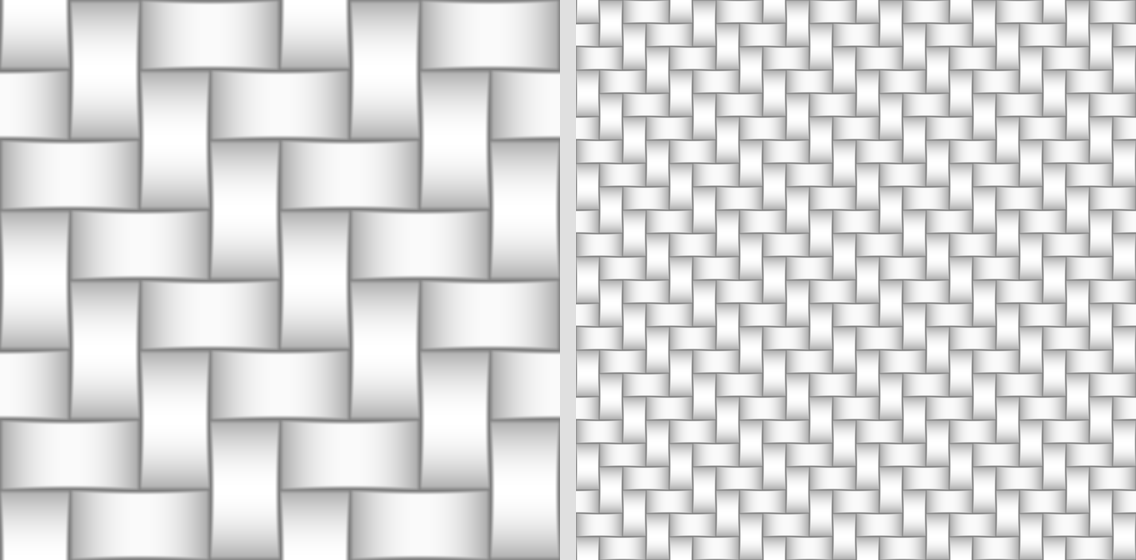
Left, the tile; right, the same tile 3 across and 3 down.
Write a WebGL 2 fragment shader that draws this pattern.

```glsl
#version 300 es
precision highp float;
// Grey twill basket weave: bands pass over two and under two, shifted one cell per row.

uniform vec2 u_resolution;
out vec4 fragColor;

const float CELLS = 8.0;        // cells per side, a multiple of the twill period
const float PERIOD = 4.0;       // two cells over, two cells under
const float WAIST = 0.037;      // inset of the long sides at mid band, in cells
const float GAP_SHADE = 0.49;
const float WARP_PEAK = 1.0;    // brightest grey of upright bands
const float WEFT_PEAK = 0.982;  // brightest grey of level bands

// Grey of one raised band; along spans its two cells, across its single cell.
float bandShade(float along, float across, float peak, float falloff) {
    float t = abs(along - 1.0);
    float body = peak - 0.33 * pow(t, falloff);

    // Long sides pinch inward at the middle of the band
    float sideDistance = min(across, 1.0 - across);
    float inset = WAIST * (1.0 - t * t);
    float side = smoothstep(inset - 0.032, inset + 0.043, sideDistance);

    // Soft crease where the band dives under its neighbour
    float tip = smoothstep(-0.025, 0.065, 1.0 - t);

    return mix(GAP_SHADE, body, side * tip);
}

// Picks the band on top of each cell from its diagonal phase.
float twillWeave(vec2 p) {
    vec2 cell = floor(p);
    vec2 local = p - cell;
    float phase = mod(cell.x + cell.y + 1.0, PERIOD);

    if (phase < 1.5) {
        return bandShade(local.y + phase, local.x, WARP_PEAK, 2.0);
    }
    return bandShade(local.x + phase - 2.0, local.y, WEFT_PEAK, 2.3);
}

void main() {
    vec2 uv = gl_FragCoord.xy / u_resolution;
    fragColor = vec4(vec3(twillWeave(uv * CELLS)), 1.0);
}
```
